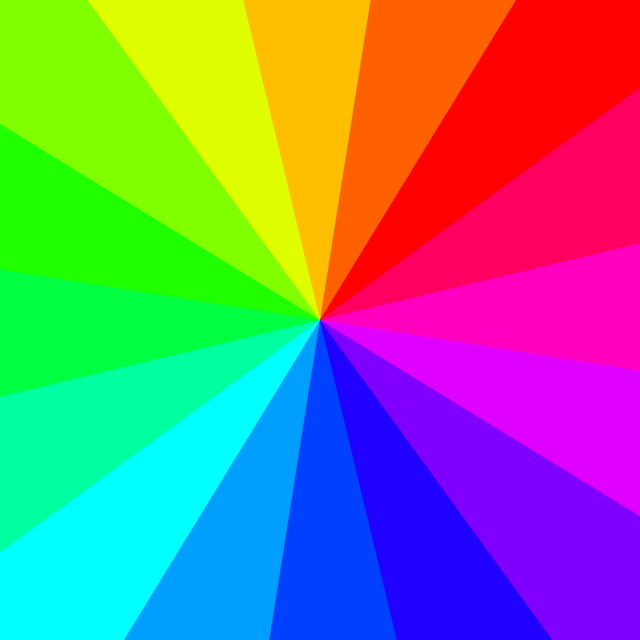
Write a Shadertoy shader that draws this background.

```glsl
// Colour wheel of sixteen flat wedges that meet at the canvas centre.
// The polar angle is cut into equal steps; each step picks a pure hue,
// and neighbouring wedges are blended over one pixel at their shared edge.

const float TAU = 6.2831853;
const float WEDGES = 16.0;

// Fully saturated colour for a hue given in turns
vec3 pureHue(float hue) {
    vec3 ramp = abs(fract(hue + vec3(0.0, 2.0, 1.0) / 3.0) * 6.0 - 3.0);
    return clamp(ramp - 1.0, 0.0, 1.0);
}

void mainImage(out vec4 fragColor, in vec2 fragCoord) {
    vec2 p = (fragCoord - 0.5 * iResolution.xy) / iResolution.y;
    float radius = max(length(p), 1e-4);

    // Angle counted in wedges; the red wedge starts a tenth of a turn up
    float angle = atan(p.y, p.x + (radius > 1e-4 ? 0.0 : 1e-4));
    float wedge = fract(angle / TAU - 0.1) * WEDGES;

    // Nearest wedge boundary and the width of one pixel in wedge units
    float boundary = floor(wedge + 0.5);
    float pixel = min(WEDGES / (TAU * radius * iResolution.y), 1.0);
    float blend = clamp((wedge - boundary) / pixel + 0.5, 0.0, 1.0);

    vec3 before = pureHue((boundary - 1.0) / WEDGES);
    vec3 after = pureHue(boundary / WEDGES);
    fragColor = vec4(mix(before, after, blend), 1.0);
}
```
